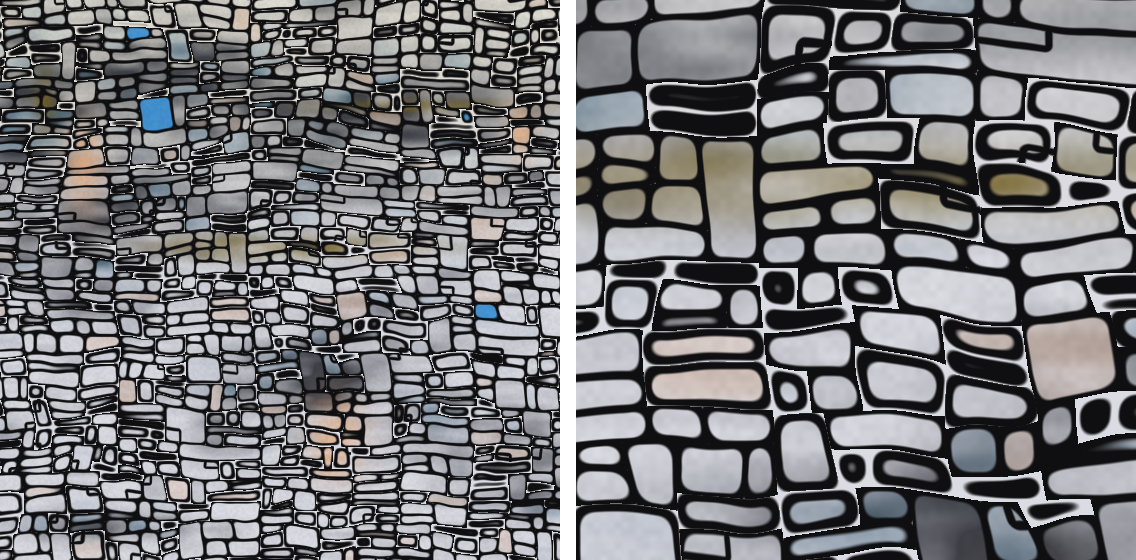
Left, the full canvas; right, a detail of the centre.
Reproduce this pattern procedurally as a Shadertoy shader.

```glsl
// Irregular wall of hand-inked, brushed blocks in pale grey with dark, blue, ochre and peach areas.

const vec3 INK = vec3(0.06, 0.06, 0.065);
const vec3 WARM_PAPER = vec3(0.87, 0.86, 0.82);
const vec3 COOL_PAPER = vec3(0.86, 0.86, 0.89);
const vec3 SLATE = vec3(0.20, 0.21, 0.24);
const vec3 STEEL = vec3(0.28, 0.45, 0.56);
const vec3 OCHRE = vec3(0.45, 0.37, 0.12);
const vec3 PEACH = vec3(0.89, 0.68, 0.52);
const vec3 SKY = vec3(0.24, 0.56, 0.82);

struct Block {
    vec2 lo, hi;   // nominal bounds
    float edge;    // distance to the rounded border
    uint key;      // random seed
};

uint scramble(uint n) {
    n = (n ^ 61u) ^ (n >> 16);
    n *= 9u;
    n ^= n >> 4;
    n *= 0x27d4eb2du;
    return n ^ (n >> 15);
}

float random(uint key, uint channel) {
    return float(scramble(key + channel * 7919u) & 65535u) / 65535.0;
}

float cornerValue(vec2 cell) {
    ivec2 c = ivec2(cell) + 512;
    return random(scramble(uint(c.x) * 4099u + uint(c.y)), 1u);
}

float noise(vec2 p) {
    vec2 c = floor(p), f = fract(p);
    f = f * f * (3.0 - 2.0 * f);
    return mix(mix(cornerValue(c), cornerValue(c + vec2(1, 0)), f.x),
               mix(cornerValue(c + vec2(0, 1)), cornerValue(c + 1.0), f.x), f.y);
}

vec2 wobble(vec2 p, float frequency, float amount) {
    vec2 q = p * frequency;
    return amount * (vec2(noise(q), noise(q + 57.3)) - 0.5);
}

float smoothMin(float a, float b, float k) {
    float h = max(k - abs(a - b), 0.0) / k;
    return min(a, b) - h * h * k * 0.25;
}

float boxDistance(vec2 p, vec2 halfSize) {
    vec2 d = abs(p) - halfSize;
    return length(max(d, 0.0)) + min(max(d.x, d.y), 0.0);
}

float stroke(float d, float halfWidth, float soft) {
    return 1.0 - smoothstep(halfWidth - soft, halfWidth + soft, abs(d));
}

float patchAt(vec2 p, vec2 center, vec2 radius) {
    vec2 d = (p - center) / radius;
    return exp(-dot(d, d));
}

// Splits the plane again and again with slightly slanted cuts.
Block findBlock(vec2 p) {
    Block b = Block(vec2(-0.1), vec2(1.1), 1.0, 77u);
    for (int i = 0; i < 16; i++) {
        vec2 size = b.hi - b.lo;
        float limit = mix(0.0011, 0.0046, pow(random(b.key, 1u), 3.0));
        if (size.x * size.y < limit) break;
        int axis = size.x > size.y * mix(0.9, 3.6, random(b.key, 2u)) ? 0 : 1;
        int other = 1 - axis;
        float cut = mix(b.lo[axis], b.hi[axis], mix(0.3, 0.7, random(b.key, 3u)));
        float slope = (random(b.key, 4u) - 0.5) * min(0.35, 0.016 / size[other]);
        float middle = 0.5 * (b.lo[other] + b.hi[other]);
        float d = p[axis] - cut - slope * (p[other] - middle);
        b.edge = smoothMin(b.edge, abs(d), 0.009);
        if (d > 0.0) b.lo[axis] = cut; else b.hi[axis] = cut;
        b.key = scramble(b.key * 2u + (d > 0.0 ? 1u : 2u));
    }
    return b;
}

// Strength of the dark areas.
float shadeMap(vec2 p) {
    float s = 0.60 * patchAt(p, vec2(0.28, 0.82), vec2(0.32, 0.10));
    s += 0.55 * patchAt(p, vec2(0.75, 0.80), vec2(0.26, 0.08));
    s += 0.75 * patchAt(p, vec2(0.04, 0.81), vec2(0.07, 0.12));
    s += 0.95 * patchAt(p, vec2(0.55, 0.32), vec2(0.14, 0.055));
    s += 0.70 * patchAt(p, vec2(0.20, 0.06), vec2(0.13, 0.025));
    s += 0.35 * patchAt(p, vec2(0.25, 0.62), vec2(0.30, 0.08));
    return s + 0.30 * smoothstep(0.55, 0.9, noise(p * vec2(5.0, 9.0)));
}

vec3 paint(vec2 p, Block b, vec3 paper) {
    float streak = noise(p * vec2(14.0, 110.0));
    float cloud = noise(p * vec2(22.0, 45.0) + 31.0);
    float shade = shadeMap(p) * mix(0.35, 1.35, random(b.key, 5u)) * mix(0.5, 1.4, cloud);
    shade += 0.20 * random(b.key, 6u) * streak + 0.07 * cloud;
    float blue = 0.7 * smoothstep(0.6, 0.95, random(b.key, 7u));
    vec3 color = mix(paper, mix(SLATE, STEEL, blue), clamp(shade, 0.0, 0.95));

    float ochre = patchAt(p, vec2(0.50, 0.56), vec2(0.25, 0.022))
                + patchAt(p, vec2(0.76, 0.81), vec2(0.17, 0.012))
                + patchAt(p, vec2(0.08, 0.83), vec2(0.02, 0.06));
    float peach = patchAt(p, vec2(0.15, 0.71), vec2(0.035, 0.08))
                + patchAt(p, vec2(0.60, 0.22), vec2(0.05, 0.07))
                + patchAt(p, vec2(0.93, 0.77), vec2(0.025, 0.05))
                + 0.35 * step(0.95, random(b.key, 8u));
    color = mix(color, OCHRE, min(ochre, 1.0) * mix(0.2, 0.9, cloud));
    color = mix(color, PEACH, min(peach, 1.0) * mix(0.4, 0.9, streak));
    color = mix(color, SKY, 0.95 * step(0.993, random(b.key, 9u)));
    return color * (0.97 + 0.06 * noise(p * 240.0));
}

void mainImage(out vec4 fragColor, in vec2 fragCoord) {
    vec2 p = fragCoord / iResolution.xy;
    float soft = 0.0005 + 0.6 / iResolution.y;
    vec2 q = p + wobble(p, 3.5, 0.05) + wobble(p, 13.0, 0.012) + wobble(p, 38.0, 0.004);
    Block b = findBlock(q);

    // Some blocks stand apart, leaving a paper gap around their outline.
    float gap = random(b.key, 10u) < 0.35 ? mix(0.002, 0.005, random(b.key, 11u)) : 0.0;
    float inner = b.edge - gap;
    vec3 paper = mix(COOL_PAPER, WARM_PAPER, smoothstep(0.45, 1.0, p.y));
    vec3 color = mix(paper, paint(p, b, paper), smoothstep(-soft, soft, inner));

    // Pen outlines, with a small notch in the corner of some blocks.
    float pen = 0.0025 * mix(0.75, 1.3, noise(p * 28.0));
    float ink = stroke(inner, pen, soft);
    vec2 size = b.hi - b.lo;
    if (random(b.key, 12u) < 0.22 && min(size.x, size.y) > 0.026) {
        vec2 side = step(0.5, vec2(random(b.key, 13u), random(b.key, 14u)));
        vec2 notch = size * mix(0.28, 0.45, random(b.key, 15u));
        float d = boxDistance(q - mix(b.lo, b.hi, side), notch - 0.003) - 0.003;
        ink = max(ink, stroke(d, pen, soft));
    }
    fragColor = vec4(mix(color, INK, ink), 1.0);
}
```
